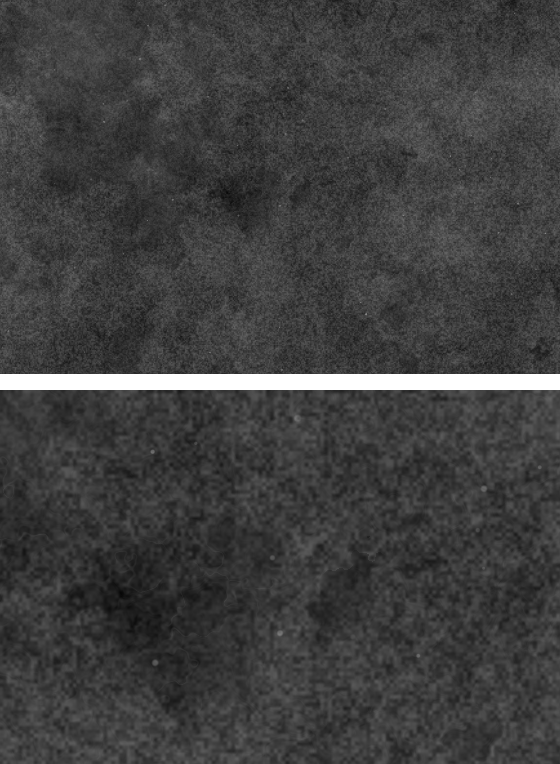
Top: the whole. Bottom: its middle third, enlarged.
Write a Shadertoy shader that draws this texture.

```glsl
const float BASE_TONE = 0.262;
const float CLOUD_SCALE = 2.6;
const float CLOUD_DEPTH = 0.20;
const float MOTTLE_SCALE = 14.0;
const float MOTTLE_DEPTH = 0.21;
const float GRAIN_SCALE = 290.0;
const float GRAIN_DEPTH = 0.135;
const float GRIT_DEPTH = 0.075;
const float STAIN_DEPTH = 0.055;
const float PIT_SCALE = 8.0;
const float PIT_DEPTH = 0.07;
const float VEIN_SCALE = 13.0;
const float VEIN_GAIN = 0.035;
const float SPECK_SCALE = 38.0;
const float SPECK_GAIN = 0.22;
const vec2 STAIN_CENTER = vec2(0.16, 0.68);
const vec2 STAIN_STRETCH = vec2(4.5, 2.2);

vec2 hash2(vec2 p) {
    vec3 q = fract(p.xyx * vec3(0.1031, 0.1030, 0.0973));
    q += dot(q, q.yzx + 33.33);
    return fract((q.xx + q.yz) * q.zy);
}

float valueNoise(vec2 p) {
    vec2 i = floor(p);
    vec2 f = fract(p);
    f = f * f * (3.0 - 2.0 * f);
    float low = mix(hash2(i).x, hash2(i + vec2(1, 0)).x, f.x);
    float high = mix(hash2(i + vec2(0, 1)).x, hash2(i + vec2(1, 1)).x, f.x);
    return mix(low, high, f.y);
}

// Layered noise, normalised and centred on zero
float layers(vec2 p, float gain) {
    float sum = 0.0, total = 0.0, weight = 1.0;
    for (int i = 0; i < 5; i++) {
        sum += weight * (valueNoise(p) - 0.5);
        total += weight;
        weight *= gain;
        p = mat2(0.8, 0.6, -0.6, 0.8) * p * 2.03 + 17.3;
    }
    return sum / total;
}

// Nearest distance, second distance, random id of the nearest cell
vec3 cells(vec2 p) {
    vec2 home = floor(p);
    vec3 best = vec3(9.0, 9.0, 0.0);
    for (int y = -1; y <= 1; y++)
    for (int x = -1; x <= 1; x++) {
        vec2 cell = home + vec2(x, y);
        float d = length(cell + hash2(cell + 50.0) - p);
        if (d < best.x) best = vec3(d, best.x, hash2(cell + 91.0).x);
        else best.y = min(best.y, d);
    }
    return best;
}

void mainImage(out vec4 fragColor, in vec2 fragCoord) {
    vec2 p = fragCoord / iResolution.y;
    vec2 warp = vec2(layers(p * 9.0 + 40.0, 0.65), layers(p * 9.0 + 80.0, 0.65));

    // Broad clouds and crumbly mottling
    float cloud = layers(p * CLOUD_SCALE + 5.0, 0.6);
    float mottle = layers(p * MOTTLE_SCALE + 3.0 * warp + 120.0, 0.78);
    float tone = BASE_TONE + CLOUD_DEPTH * cloud + MOTTLE_DEPTH * mottle;

    // Ragged dark stains, gathered on one side
    vec2 offset = (p - STAIN_CENTER) * STAIN_STRETCH;
    float gather = exp(-dot(offset, offset));
    float stainField = layers(p * 4.5 + 0.2 * warp + 210.0, 0.68) + 0.19 * gather;
    float stain = smoothstep(0.08, 0.22, stainField);
    tone -= STAIN_DEPTH * stain;

    // Small dark pits
    vec3 pit = cells(p * PIT_SCALE + 1.6 * warp);
    float pitRadius = 0.12 + 0.16 * fract(pit.z * 57.0);
    float pitMask = step(0.83, pit.z) * (1.0 - smoothstep(0.4, 1.0, pit.x / pitRadius));
    tone -= PIT_DEPTH * pitMask;

    // Faint pale veins inside the stains
    vec3 vein = cells(p * VEIN_SCALE + 3.5 * warp + 30.0);
    float veinLine = 1.0 - smoothstep(0.01, 0.07, vein.y - vein.x);
    float broken = smoothstep(0.4, 0.7, valueNoise(p * 18.0 + 60.0));
    tone += VEIN_GAIN * veinLine * broken * (0.15 + 0.85 * stain);

    // Fine grain, calmer where the surface is dark
    float grain = GRAIN_DEPTH * (valueNoise(p * GRAIN_SCALE) - 0.5);
    grain += GRIT_DEPTH * (valueNoise(p * GRAIN_SCALE * 0.47 + 300.0) - 0.5);
    tone += grain * (1.0 - 0.4 * max(stain, pitMask));

    // Sparse bright specks
    vec3 speck = cells(p * SPECK_SCALE + 400.0);
    float speckRadius = 0.07 + 0.09 * fract(speck.z * 83.0);
    float speckMask = step(0.95, speck.z) * (1.0 - smoothstep(0.4, 1.0, speck.x / speckRadius));
    tone += SPECK_GAIN * speckMask * fract(speck.z * 131.0);

    fragColor = vec4(vec3(clamp(tone, 0.0, 1.0)), 1.0);
}
```
